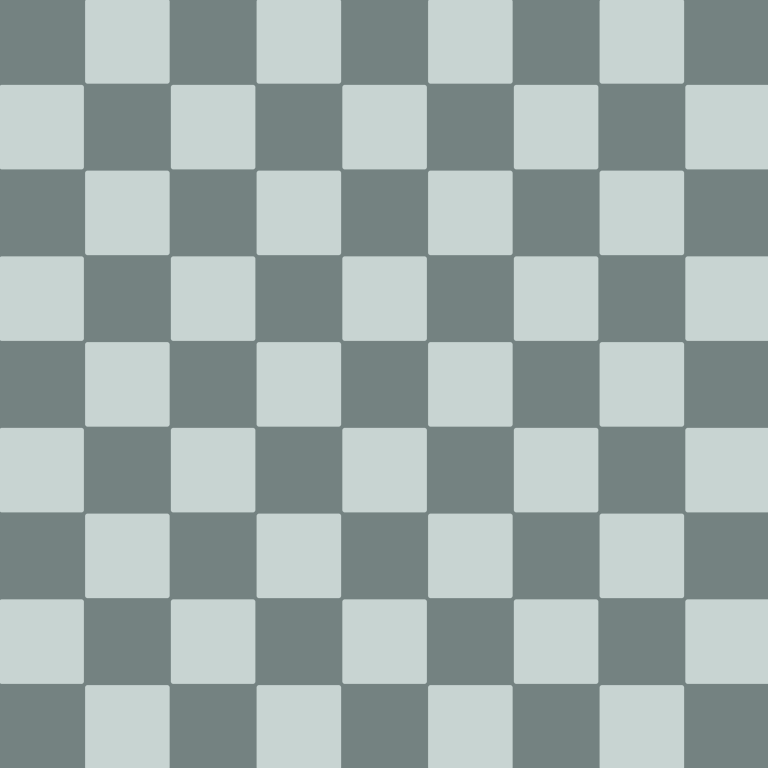
Write a Shadertoy shader that draws this pattern.

```glsl
// Signed distance to rounded squares centred on every second cell, in cell units
float squareLattice(vec2 p, vec2 centre) {
    vec2 local = mod(p - centre + 1.0, 2.0) - 1.0;
    float radius = 0.03;
    vec2 q = abs(local) - (0.493 - radius);
    return length(max(q, 0.0)) + min(max(q.x, q.y), 0.0) - radius;
}

void mainImage(out vec4 fragColor, in vec2 fragCoord) {
    float cellSize = 0.11165;
    vec2 uv = fragCoord / iResolution.xy;
    vec2 p = (uv - vec2(0.5008, 0.4995)) / cellSize;

    // Two interleaved lattices leave the dark cells between them;
    // the central cell of the nine by nine board is dark
    float d = min(squareLattice(p, vec2(1.0, 0.0)),
                  squareLattice(p, vec2(0.0, 1.0)));

    // Soft edge, never narrower than a pixel
    float soft = max(0.0007, 0.7 / iResolution.y) / cellSize;
    float light = 1.0 - smoothstep(-soft, soft, d);

    vec3 slate = vec3(0.455, 0.510, 0.506);
    vec3 mist = vec3(0.784, 0.831, 0.824);
    fragColor = vec4(mix(slate, mist, light), 1.0);
}
```
